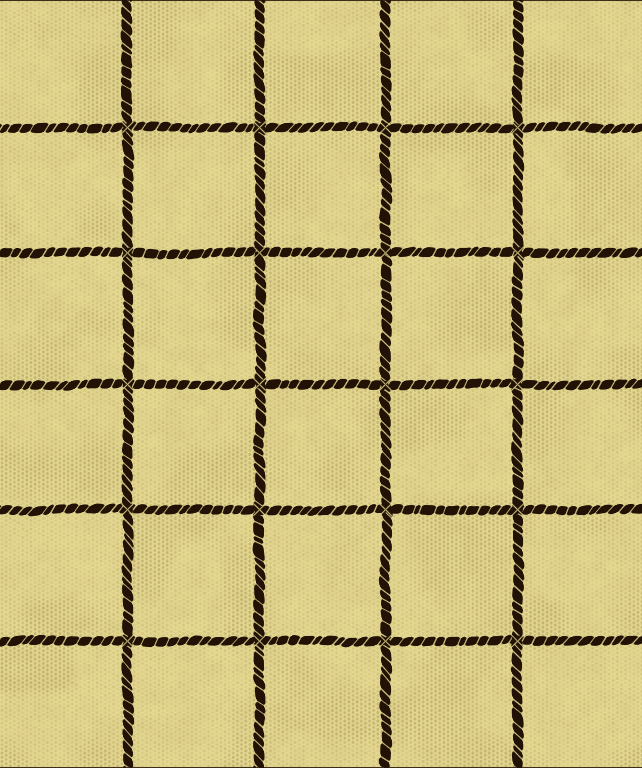
Write a Shadertoy shader that draws this pattern.

```glsl
// Cream knitted cloth with a windowpane grid of dark twisted cords.

float hash(vec2 p) {
    p = fract(p * vec2(0.1031, 0.1137));
    p += dot(p, p.yx + 33.33);
    return fract((p.x + p.y) * p.x * 91.7);
}

float noise(vec2 p) {
    vec2 i = floor(p), f = fract(p);
    f = f * f * (3.0 - 2.0 * f);
    return mix(mix(hash(i), hash(i + vec2(1, 0)), f.x),
               mix(hash(i + vec2(0, 1)), hash(i + 1.0), f.x), f.y);
}

// Coverage of a shape whose signed distance is d, over one pixel px
float cover(float d, float px) {
    return clamp(0.5 - d / px, 0.0, 1.0);
}

// Cord of slanted strands: lean sets the twist direction, seed varies each cord
float cord(float along, float across, float halfWidth, float lean, float seed, float px) {
    across += 0.022 * (noise(vec2(along * 4.0, seed)) - 0.5);
    float pitch = 11.5;
    float middle = round(along * pitch);
    float nearest = 1.0;
    float gap = 0.0;
    for (int j = -2; j <= 2; j++) {
        float id = middle + float(j);
        float jitter = hash(vec2(id + 20.0, seed));
        float slant = lean * mix(0.45, 1.25, noise(vec2(id * 0.35, seed + 7.0)));
        float seam = id + 0.55 * (jitter - 0.5);
        float d = abs(along + slant * across - seam / pitch);
        d /= sqrt(1.0 + slant * slant);
        float thread = mix(0.003, 0.0058, hash(vec2(id + 50.0, seed + 3.0)));
        gap = max(gap, cover(d - thread, px));
        nearest = min(nearest, d);
    }
    // Each strand bulges and narrows at its seams
    float width = halfWidth - 0.012 * exp(-nearest * nearest * 5000.0);
    width += 0.009 * (noise(vec2(along * 17.0, seed + sign(across) * 5.0)) - 0.5);
    return cover(abs(across) - width, px) * (1.0 - 0.9 * gap);
}

// Staggered stitch holes, deeper in soft worn patches
vec3 knit(vec2 p) {
    vec2 s = p * vec2(31.0, 30.0);
    s.y += 0.5 * mod(floor(s.x), 2.0);
    vec2 q = fract(s) - 0.5;
    float hole = 1.0 - smoothstep(0.12, 0.5, length(q * vec2(1.0, 0.85)));
    float patches = smoothstep(0.3, 0.8, noise(p * 2.6 + 4.0));
    float stitch = hash(floor(s) + 11.0);
    float depth = hole * (0.5 + 0.55 * patches + 0.35 * (stitch - 0.5));
    depth += 0.16 * smoothstep(0.2, 0.5, abs(q.x));
    depth += 0.18 * (noise(p * 9.0) - 0.5);
    return mix(vec3(0.90, 0.85, 0.57), vec3(0.77, 0.71, 0.45), clamp(depth, 0.0, 1.0));
}

void mainImage(out vec4 fragColor, in vec2 fragCoord) {
    // Six cells span the canvas height
    float px = 6.0 / iResolution.y;
    vec2 p = fragCoord * px;

    // Nearest cords, with alternately wider and narrower cells
    vec2 spacing = vec2(1.008, 1.003);
    vec2 line = clamp(round(p / spacing), vec2(1.0), vec2(4.0, 5.0));
    vec2 center = line * spacing + 0.012 * cos(3.14159 * line);
    vec2 q = p - center;

    float vertical = cord(p.y, q.x, 0.042, 1.0, line.x * 13.0 + 2.0, px);
    float horizontal = cord(p.x, q.y, 0.037, -0.8, line.y * 17.0 + 90.0, px);
    float ink = max(vertical, horizontal);

    // Crossed threads where the cords meet
    float cross = abs(abs(q.x) - abs(q.y)) * 0.707;
    float knot = cover(cross - 0.0045, px) * cover(max(abs(q.x), abs(q.y)) - 0.05, px);
    ink *= 1.0 - 0.85 * knot;

    // Slivers of the next cords at the top and bottom edges
    ink = max(ink, 0.85 * cover(min(p.y, 6.0 - p.y) - 0.008, px));

    vec3 color = mix(knit(p), vec3(0.13, 0.07, 0.02), ink);
    fragColor = vec4(color, 1.0);
}
```
